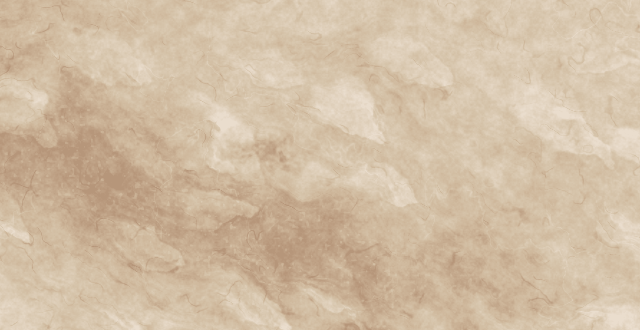
This texture is drawn by a Shadertoy shader. Its source:

```glsl
// Polished beige marble: a sloping tan stain, pale angular slabs,
// layered streaks, thin veins and fine grain. All parts add to one tone
// value, which is then looked up in a four-colour ramp.

const vec3 TAN   = vec3(0.76, 0.65, 0.54);
const vec3 SAND  = vec3(0.81, 0.72, 0.61);
const vec3 BEIGE = vec3(0.84, 0.77, 0.67);
const vec3 CREAM = vec3(0.88, 0.82, 0.74);

const float BASE_TONE  = 2.0;    // 0 tan, 1 sand, 2 beige, 3 cream
const float STAIN      = 2.15;
const float CLOUDS     = 2.4;
const float STREAKS    = 2.1;
const float FINE_LINES = 1.0;
const float MOTTLE     = 1.9;
const float SLAB_LIGHT = 1.15;
const float SLAB_RIM   = 0.4;
const float VEINS      = 0.6;
const float SCRATCHES  = 1.1;
const float GRAIN      = 1.15;
const float SLOPE      = -0.5;   // main bedding angle, radians
const vec2  SLAB_CELL  = vec2(0.44, 0.25);
const vec2  RUST_SPOT  = vec2(0.80, 0.52);

float hash(vec2 p) {
    vec3 q = fract(vec3(p.xyx) * 0.1031);
    q += dot(q, q.yzx + 33.33);
    return fract((q.x + q.y) * q.z);
}

float noise(vec2 p) {
    vec2 i = floor(p), f = fract(p);
    f = f * f * (3.0 - 2.0 * f);
    return mix(mix(hash(i), hash(i + vec2(1, 0)), f.x),
               mix(hash(i + vec2(0, 1)), hash(i + vec2(1, 1)), f.x), f.y);
}

mat2 rotation(float a) {
    float c = cos(a), s = sin(a);
    return mat2(c, -s, s, c);
}

float fbm(vec2 p) {
    float sum = 0.0, amp = 0.5;
    for (int i = 0; i < 5; i++) {
        sum += amp * noise(p);
        p = rotation(0.6) * p * 2.03 + 17.3;
        amp *= 0.5;
    }
    return sum / 0.97;
}

// Layered noise that keeps its long axis along x
float strata(vec2 p) {
    return 0.5 * noise(p) + 0.3 * noise(p * vec2(1.7, 2.3) + 9.1)
         + 0.2 * noise(p * vec2(3.1, 5.3) + 4.7);
}

// Thin line along the middle contour of a noise field
float vein(float field, float width) {
    return 1.0 - smoothstep(0.0, width, abs(field - 0.5));
}

// Scattered slabs: x = body, y = rim
vec2 slabs(vec2 p, float rough) {
    vec2 g = p / SLAB_CELL, home = floor(g), result = vec2(0.0);
    for (int j = -1; j <= 1; j++)
    for (int i = -1; i <= 1; i++) {
        vec2 id = home + vec2(i, j) + 40.0;
        float present = step(hash(id + 3.1), 0.62);
        vec2 jitter = vec2(hash(id), hash(id + 7.7)) * 0.6 + 0.2;
        vec2 d = (g - (id - 40.0) - jitter) * SLAB_CELL;
        d = rotation((hash(id + 5.3) - 0.5) * 0.9) * d;
        vec2 size = vec2(0.23, 0.095) * mix(0.6, 1.15, hash(id + 11.9));
        vec2 e = pow(abs(d / size), vec2(1.2));
        float inside = 1.0 - e.x - e.y + rough;
        float soft = mix(0.9, 0.1, smoothstep(-0.7, 0.5, d.x / size.x));
        float body = smoothstep(0.0, soft, inside);
        float rim = (1.0 - smoothstep(0.0, 0.12, abs(inside + 0.04))) * (1.0 - soft);
        result = max(result, present * vec2(body, rim));
    }
    return result;
}

void mainImage(out vec4 fragColor, in vec2 fragCoord) {
    vec2 p = fragCoord / iResolution.y;
    vec2 warp = vec2(fbm(p * 3.0 + 2.7), fbm(p * 3.0 + 31.4)) - 0.5;
    vec2 fineWarp = vec2(fbm(p * 14.0 + 5.0), fbm(p * 14.0 + 61.0)) - 0.5;
    vec2 w = p + 0.26 * warp + 0.04 * fineWarp;
    vec2 along = rotation(SLOPE) * w;

    // Clouds and the sloping stain
    float tone = BASE_TONE + CLOUDS * (fbm(w * 2.6 + 8.0) - 0.5);
    float offset = (w.y - 0.64 + 0.45 * w.x) / 0.19;
    float band = exp(-0.5 * offset * offset);
    float patches = smoothstep(0.36, 0.60, fbm(w * vec2(2.6, 4.2) + 21.0));
    float stain = band * patches;
    tone -= STAIN * stain;
    tone += 0.5 * smoothstep(1.55, 1.85, w.x);

    // Level bedding at the top, sloping streaks elsewhere
    float bedding = smoothstep(0.68, 0.92, w.y);
    float streak = mix(strata(along * vec2(5.0, 26.0)),
                       strata(w * vec2(2.8, 24.0) + 13.0), bedding) - 0.5;
    float lines = mix(strata(along * vec2(14.0, 75.0) + 33.0),
                      strata(w * vec2(8.0, 65.0) + 47.0), bedding) - 0.5;
    float layered = 0.4 + 0.7 * noise(p * 4.0 + 6.0);
    tone += (STREAKS * streak + FINE_LINES * lines) * layered;

    // Pale slabs with one crisp end
    vec2 slab = slabs(rotation(SLOPE) * (p + 0.09 * warp + 0.02 * fineWarp), 0.9 * fineWarp.x);
    slab *= 1.0 - 0.6 * bedding;
    tone += SLAB_LIGHT * slab.x * (0.85 + 1.3 * streak) - SLAB_RIM * slab.y;

    // Speckled rusty spot
    vec2 r = (p + 0.16 * fineWarp - RUST_SPOT) / vec2(0.13, 0.055);
    float rust = 1.0 - smoothstep(0.4, 1.3, length(r));
    tone -= 1.9 * rust * noise(p * 95.0);

    // Light and dark veins, short scratches
    float veinArea = smoothstep(0.45, 0.65, noise(p * 3.5 + 14.0));
    float broken = smoothstep(0.4, 0.65, noise(p * 13.0 + 81.0));
    float scratchArea = smoothstep(0.60, 0.78, noise(p * 21.0 + 27.0));
    tone += VEINS * veinArea * vein(fbm(w * 5.0 + 43.0), 0.016);
    tone -= VEINS * broken * vein(fbm(along * vec2(3.0, 6.0) + 71.0), 0.013);
    tone -= SCRATCHES * scratchArea * vein(noise(along * vec2(17.0, 30.0) + 53.0), 0.07);

    // Mottling, pale pits in the stain, fine grain
    tone += MOTTLE * (fbm(p * 24.0 + 0.6 * warp) - 0.5);
    tone += 0.8 * stain * smoothstep(0.76, 0.92, noise(p * 90.0 + 3.0));
    tone += GRAIN * (0.6 * noise(p * 110.0) + 0.4 * noise(p * 230.0 + 5.0) - 0.5);

    tone = clamp(tone, -0.9, 3.9);
    vec3 color = TAN + (SAND - TAN) * min(tone, 1.0)
               + (BEIGE - SAND) * clamp(tone - 1.0, 0.0, 1.0)
               + (CREAM - BEIGE) * max(tone - 2.0, 0.0);
    fragColor = vec4(color, 1.0);
}
```
